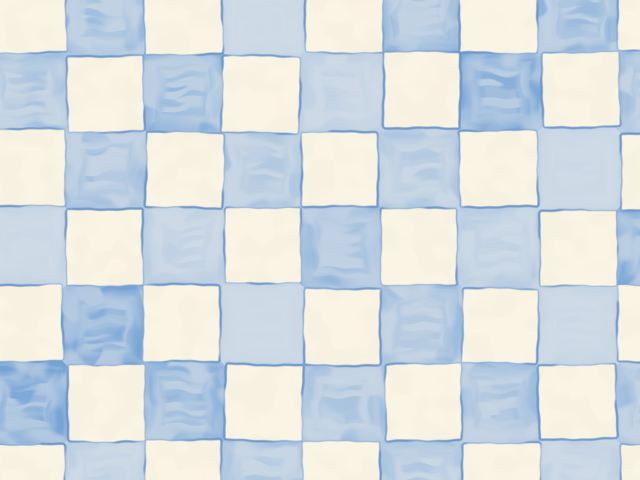
This pattern is drawn by a Shadertoy shader. Its source:

```glsl
// Hand-painted watercolour checkerboard: cream squares, brushed blue squares, thin ink outlines.

const vec2 PITCH = vec2(0.1644, 0.162);    // cell size in canvas heights
const vec2 ORIGIN = vec2(0.1372, 0.0799);  // first inner grid crossing
const vec3 CREAM = vec3(0.975, 0.952, 0.893);
const vec3 PALE_BLUE = vec3(0.81, 0.855, 0.9);
const vec3 DEEP_BLUE = vec3(0.46, 0.64, 0.84);
const vec3 INK = vec3(0.4, 0.57, 0.78);

float hash(vec2 p) {
    return fract(sin(dot(p, vec2(127.1, 311.7))) * 43758.5);
}

vec2 hash2(vec2 p) {
    return vec2(hash(p), hash(p + 37.3));
}

bool isCream(vec2 id) {
    return mod(id.x + id.y, 2.0) < 0.5;
}

// Smooth cellular noise: feature points blend their random values by distance.
float cellularWash(vec2 p, float seed) {
    vec2 base = floor(p);
    float sum = 0.0, total = 0.0;
    for (int y = -1; y <= 1; y++) {
        for (int x = -1; x <= 1; x++) {
            vec2 cell = base + vec2(x, y);
            vec2 key = cell + seed;
            vec2 d = cell + hash2(key) - p;
            float weight = exp(-5.0 * dot(d, d));
            sum += weight * hash(key + 71.7);
            total += weight;
        }
    }
    return smoothstep(0.25, 0.75, sum / total);
}

// Distance to a slightly shifted, turned and wavy square.
float wobblySquare(vec2 q, vec2 id) {
    vec2 shift = (hash2(id + 5.1) - 0.5) * 0.065;
    float turn = (hash(id + 9.4) - 0.5) * 0.055;
    float phase = 6.283 * hash(id + 2.6);
    q -= shift;
    q += turn * vec2(-q.y, q.x);
    q += 0.007 * sin(q.yx * 8.0 + phase) + 0.003 * sin(q.yx * 25.0 + phase * 3.0);
    vec2 halfSize = 0.478 + 0.018 * hash2(id + 14.2);
    float corner = 0.03;
    vec2 e = abs(q) - halfSize + corner;
    return length(max(e, 0.0)) + min(max(e.x, e.y), 0.0) - corner;
}

// Pigment strength of one blue square, q spans -0.5 to 0.5.
float brushTone(vec2 q, vec2 id) {
    float load = hash(id + 21.8);
    float seed = floor(hash(id + 3.3) * 200.0);
    vec2 b = q + 0.02 * sin(q.yx * 7.0 + seed) + 0.008 * sin(q.yx * 19.0 + seed);
    vec2 a = abs(b);
    float reach = max(a.x, a.y);
    float across = cellularWash(b * vec2(2.6, 15.0), seed);
    float along = cellularWash(b * vec2(14.0, 2.4), seed + 13.0);
    float blot = cellularWash(b * 4.0, seed + 29.0);
    float rim = smoothstep(0.24, 0.46, reach);
    float centre = 1.0 - smoothstep(0.24, 0.34, reach + 0.12 * (blot - 0.5));
    float side = smoothstep(-0.06, 0.08, a.x - a.y) * smoothstep(0.2, 0.3, a.x);
    float strokes = mix(across, along, side);
    float film = 0.32 * load * load;
    float dabs = strokes * (0.3 * blot + 0.3 * centre);
    return film + load * (dabs + 0.42 * rim * blot);
}

void mainImage(out vec4 fragColor, in vec2 fragCoord) {
    vec2 uv = fragCoord / iResolution.y;
    vec2 grid = (uv - ORIGIN) / PITCH + 1.0;
    float aa = 1.0 / (iResolution.y * PITCH.y);
    vec2 id = floor(grid);

    // Nearest cream square and nearest outline
    float creamDist = 1.0, edgeDist = 1.0;
    for (int y = -1; y <= 1; y++) {
        for (int x = -1; x <= 1; x++) {
            vec2 cell = id + vec2(x, y);
            if (!isCream(cell)) continue;
            float d = wobblySquare(grid - cell - 0.5, cell);
            creamDist = min(creamDist, d);
            edgeDist = min(edgeDist, abs(d));
        }
    }

    // Blue paint spills from the adjoining cell where a cream square falls short
    vec2 q = grid - id - 0.5;
    vec2 blueId = id;
    if (isCream(id)) {
        blueId += abs(q.x) > abs(q.y) ? vec2(sign(q.x), 0.0) : vec2(0.0, sign(q.y));
    }
    float tone = brushTone(grid - blueId - 0.5, blueId);
    tone += 0.14 * exp(-max(creamDist, 0.0) * 28.0);
    vec3 blue = mix(PALE_BLUE, DEEP_BLUE, clamp(tone, 0.0, 1.0));

    // Faint paper mottling
    vec3 paper = CREAM + 0.012 * (cellularWash(grid * 5.0, 4.0) - 0.5);
    vec3 color = mix(paper, blue, smoothstep(-aa, aa, creamDist));

    // Ink outline with uneven width and pressure
    float pressure = cellularWash(grid * 3.0, 50.0);
    float width = mix(0.007, 0.015, pressure);
    float line = 1.0 - smoothstep(width - aa, width + aa, edgeDist);
    color = mix(color, INK, line * mix(0.5, 0.9, pressure));

    fragColor = vec4(color, 1.0);
}
```
